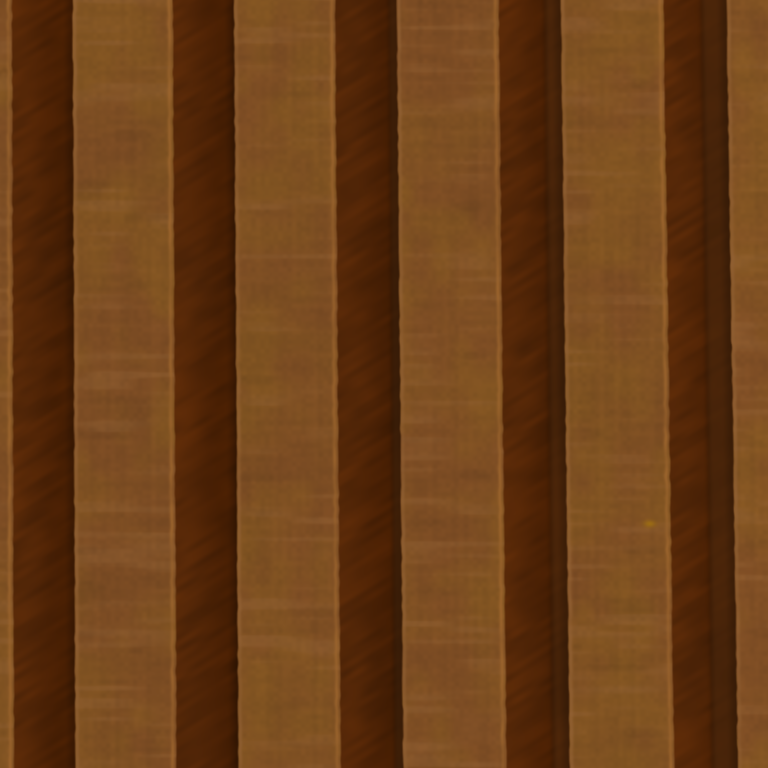
Give the GLSL for this texture, as a WebGL 1 fragment shader.

```glsl
precision highp float;
// Vertical wooden slats parted by dark recessed grooves, seen slightly askew.
// A quadratic warp spaces the repeats; a distance to each groove gives edges
// and rims, and stretched value noise adds the weave, mottling and grain.
uniform vec2 u_resolution;

// Layout: x = start + step * u + growth * u * u, at the bottom and top edges
const vec3 LAYOUT_BOTTOM = vec3(0.0182, 0.2105, 0.0011);
const vec3 LAYOUT_TOP = vec3(0.0156, 0.2085, 0.0009);
const float GROOVE_SHARE = 0.378;   // groove width as a share of one repeat
const float EDGE_SOFTNESS = 0.0018;
const float EDGE_WOBBLE = 0.0014;
const float RIM_OFFSET = 0.0048;
const float RIM_WIDTH = 0.0027;

// Colours
const vec3 SLAT_RED = vec3(0.490, 0.300, 0.140);
const vec3 SLAT_OLIVE = vec3(0.512, 0.332, 0.132);
const vec3 SLAT_PALE = vec3(0.535, 0.355, 0.190);
const vec3 RIM_GOLD = vec3(0.620, 0.400, 0.180);
const vec3 GROOVE_LIT = vec3(0.335, 0.155, 0.030);
const vec3 GROOVE_DARK = vec3(0.275, 0.118, 0.012);
const vec3 GROOVE_WALL = vec3(0.285, 0.145, 0.040);
const vec3 SPECK_YELLOW = vec3(0.640, 0.450, 0.060);
const vec2 SPECK_POS = vec2(0.846, 0.318);

float hash(vec2 p) {
  p = fract(p * vec2(0.1031, 0.1137));
  p += dot(p, p.yx + 33.33);
  return fract((p.x + p.y) * p.x * 17.0);
}

float noise(vec2 p) {
  vec2 i = floor(p);
  vec2 f = fract(p);
  f = f * f * (3.0 - 2.0 * f);
  return mix(mix(hash(i), hash(i + vec2(1.0, 0.0)), f.x),
             mix(hash(i + vec2(0.0, 1.0)), hash(i + vec2(1.0, 1.0)), f.x), f.y);
}

// Noise centred on zero, sampled well inside the positive range
float grain(vec2 p) {
  return noise(p + 300.0) - 0.5;
}

float bell(float x, float width) {
  return exp(-x * x / (width * width));
}

vec3 slatColor(vec2 p, float id) {
  vec2 q = p + vec2(id * 0.37, id * 1.71);
  float mottle = grain(q * vec2(13.0, 11.0)) + 0.6 * grain(q * vec2(38.0, 30.0));
  float rows = grain(q * vec2(14.0, 125.0)) + 0.7 * grain(q * vec2(7.0, 38.0));
  float columns = grain(q * vec2(150.0, 5.0));
  float fibre = grain(q * vec2(170.0, 170.0));
  vec3 color = mix(SLAT_RED, SLAT_OLIVE, smoothstep(-0.45, 0.45, mottle));
  color = mix(color, SLAT_PALE, 0.45 * smoothstep(0.1, 0.6, rows));
  float stain = smoothstep(0.25, 0.48, grain(q * vec2(17.0, 46.0)));
  float shade = 0.045 * rows + 0.045 * columns + 0.05 * fibre - 0.05 * stain;
  shade += 0.03 * (hash(vec2(id + 9.0, 4.0)) - 0.5);
  return color * (1.0 + shade);
}

vec3 grooveColor(vec2 p, float id, float across) {
  // Diagonal saw marks rising to the right
  vec2 q = vec2(dot(p, vec2(0.85, 0.53)), dot(p, vec2(-0.53, 0.85)));
  float marks = grain(q * vec2(24.0, 135.0)) + 0.6 * grain(q * vec2(45.0, 60.0));
  float cloud = grain(p * vec2(11.0, 8.0) + id * 5.0);
  vec3 color = mix(GROOVE_LIT, GROOVE_DARK,
                   smoothstep(0.05, 0.9, across + 0.3 * cloud));
  // The far wall comes into view in the grooves towards the right
  float wallStart = 1.15 - 0.135 * id;
  float wall = smoothstep(wallStart - 0.05, wallStart + 0.05, across);
  color = mix(color, GROOVE_WALL, 0.8 * wall);
  color *= 1.0 - 0.12 * bell(across - wallStart, 0.05);
  color *= 1.0 - 0.2 * smoothstep(0.82, 1.0, across);
  return color * (1.0 + 0.17 * marks * (1.0 - 0.6 * wall) + 0.10 * cloud);
}

void main() {
  vec2 p = gl_FragCoord.xy / u_resolution;
  float pixel = 1.0 / min(u_resolution.x, u_resolution.y);

  // Invert the layout to get the repeat coordinate
  vec3 layout = mix(LAYOUT_BOTTOM, LAYOUT_TOP, p.y);
  float pitch = sqrt(layout.y * layout.y + 4.0 * layout.z * (p.x - layout.x));
  float u = (pitch - layout.y) / (2.0 * layout.z);

  // Signed distance to the nearest groove, in canvas units
  float shifted = u - 0.5 * GROOVE_SHARE + 0.5;
  float grooveId = floor(shifted);
  float offset = fract(shifted) - 0.5;
  float side = sign(offset);
  float wobble = EDGE_WOBBLE * grain(vec2(grooveId * 13.0 + side * 4.0, p.y * 95.0));
  float dist = (abs(offset) - 0.5 * GROOVE_SHARE) * pitch + wobble;

  vec3 slat = slatColor(p, floor(u - GROOVE_SHARE));
  vec3 groove = grooveColor(p, grooveId, offset / GROOVE_SHARE + 0.5);

  // Bright rim left of a groove, fainter one on its right
  float leftSide = step(offset, 0.0);
  float wear = 0.75 + 0.5 * grain(vec2(grooveId * 7.0 + side, p.y * 42.0));
  float rim = leftSide * bell(dist - RIM_OFFSET, RIM_WIDTH);
  slat = mix(slat, RIM_GOLD, 0.8 * wear * rim);
  float farRim = (1.0 - leftSide) * bell(dist - 0.6 * RIM_OFFSET, RIM_WIDTH);
  slat = mix(slat, SLAT_PALE * 1.06, 0.75 * wear * farRim);

  // Small yellow flaw
  vec2 flaw = (p - SPECK_POS) * vec2(0.6, 1.0);
  slat = mix(slat, SPECK_YELLOW, 0.75 * bell(length(flaw), 0.0045));

  float softness = max(EDGE_SOFTNESS, pixel);
  vec3 color = mix(groove, slat, smoothstep(-softness, softness, dist));
  gl_FragColor = vec4(color, 1.0);
}
```
